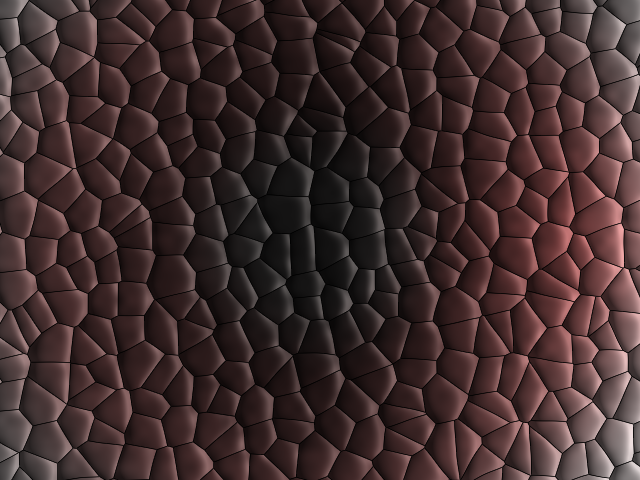
This pattern is drawn by a WebGL 1 fragment shader. Its source:

```glsl
precision highp float;
// Leathery mosaic of tilted Voronoi cells over a dark, reddening glow.
// Border distances give the cracks, border directions give bright and
// shaded flanks lit from the side, and a broad gradient gives the colour.
#define CELLS 15.4          // cells per canvas height
#define JITTER 1.0          // irregularity of the sites
#define WARP 0.06           // bending of the cell edges
#define CRACK 0.004         // half width of a crack, in cells
#define LIGHT_DIR vec2(0.98, 0.2)
#define FALLOFF 5.5         // how tightly the flanks hug the borders
#define SHEEN 0.21          // strength of the grey highlight
#define RELIEF 0.5          // contrast between the flanks
#define DARK_CENTRE vec2(0.65, 0.51)

uniform vec2 u_resolution;

float hash(vec2 p) {
  return fract(sin(dot(p, vec2(127.1, 311.7))) * 43758.5453);
}

vec2 siteIn(vec2 cell) {
  vec2 r = vec2(hash(cell), hash(cell + 57.3));
  return cell + 0.5 + JITTER * (r - 0.5);
}

float valueNoise(vec2 p) {
  vec2 i = floor(p);
  vec2 f = fract(p);
  f = f * f * (3.0 - 2.0 * f);
  float low = mix(hash(i), hash(i + vec2(1.0, 0.0)), f.x);
  float high = mix(hash(i + vec2(0.0, 1.0)), hash(i + 1.0), f.x);
  return mix(low, high, f.y);
}

// x: distance to the cell border, y: signed light on the nearby flanks
vec2 voronoi(vec2 p) {
  vec2 home = floor(p);
  vec2 nearest = vec2(0.0);
  float best = 100.0;
  for (int j = -2; j <= 2; j++) {
    for (int i = -2; i <= 2; i++) {
      vec2 site = siteIn(home + vec2(float(i), float(j)));
      float d = dot(site - p, site - p);
      if (d < best) {
        best = d;
        nearest = site;
      }
    }
  }
  vec2 light = normalize(LIGHT_DIR);
  float border = 100.0;
  float flank = 0.0;
  for (int j = -2; j <= 2; j++) {
    for (int i = -2; i <= 2; i++) {
      vec2 site = siteIn(home + vec2(float(i), float(j)));
      vec2 span = site - nearest;
      if (dot(span, span) > 0.0001) {
        vec2 facing = normalize(span);
        float d = dot(0.5 * (site + nearest) - p, facing);
        border = min(border, d);
        flank += dot(facing, light) * exp(-FALLOFF * d);
      }
    }
  }
  return vec2(border, flank);
}

// Near black in the middle, dull red around it, greyer towards the corners
vec3 baseColour(vec2 uv, vec2 p) {
  float left = max(0.47 - uv.x, 0.0) / 0.47;
  float right = max(uv.x - 0.52, 0.0) / 0.48;
  float up = max(uv.y - 0.5, 0.0) * 2.0;
  float down = max(0.5 - uv.y, 0.0) * 2.0;
  float value = 0.075 + 0.22 * pow(left, 1.1);
  value += 0.47 * pow(right, 1.3) * (1.0 - 0.55 * up - 0.3 * down);
  value += 0.09 * up * up * (1.0 - 0.7 * left);
  value += 0.15 * down * down * (1.0 - 0.85 * left);

  float d = length(p - DARK_CENTRE);
  float ring = smoothstep(0.1, 0.32, d) * (1.0 - smoothstep(0.52, 0.84, d));
  vec2 toEmber = uv - vec2(0.88, 0.52);
  float ember = exp(-14.0 * dot(toEmber, toEmber));
  float redness = 0.04 + 0.34 * ring + 0.1 * ember;
  return value * vec3(1.0, 1.0 - redness, 1.0 - redness);
}

void main() {
  vec2 uv = gl_FragCoord.xy / u_resolution;
  vec2 p = gl_FragCoord.xy / u_resolution.y;
  vec2 grid = p * CELLS;
  vec2 bend = vec2(valueNoise(grid * 1.3), valueNoise(grid * 1.3 + 31.7)) - 0.5;
  vec2 cell = voronoi(grid + WARP * bend);

  // Relief: shaded left flanks, bright strips hugging the right ones
  float slope = clamp(cell.y, -1.0, 1.0);
  float grain = valueNoise(grid * 2.6);
  float ridge = smoothstep(0.05, 1.0, slope) * (0.45 + 0.9 * grain);

  vec3 base = baseColour(uv, p);
  vec3 colour = base * (1.0 + RELIEF * slope + 0.25 * (grain - 0.5));
  colour += SHEEN * (1.0 - base.r) * ridge * vec3(1.0, 0.96, 0.95);

  // Thin dark crack between the cells
  float pixel = CELLS / u_resolution.y;
  float crack = 1.0 - smoothstep(CRACK, CRACK + 0.8 * pixel, cell.x);
  colour *= 1.0 - 0.8 * crack;
  gl_FragColor = vec4(colour, 1.0);
}
```
